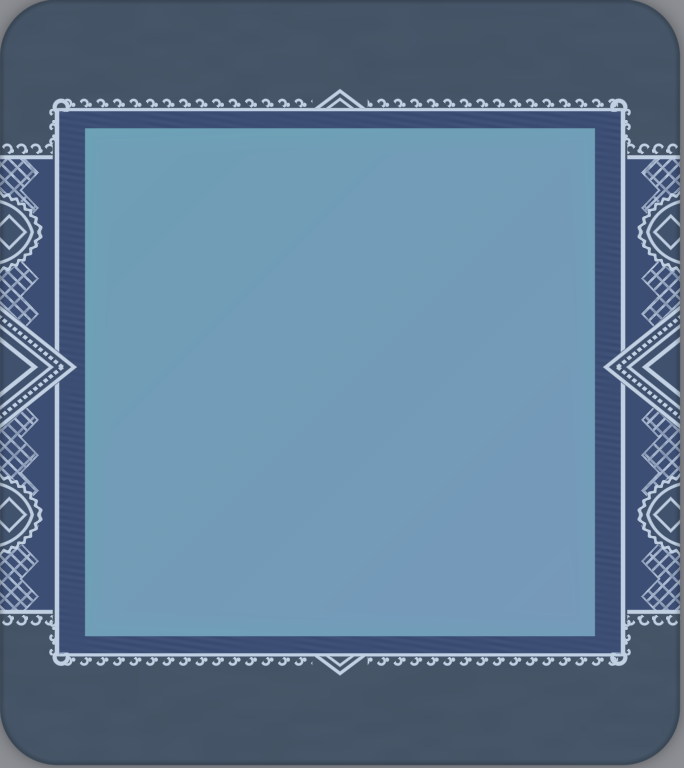
Write a Shadertoy shader that draws this background.

```glsl
// A slate card with a navy frame around a plain blue panel, edged by pale
// folk-style ornament. Mirrored distance functions give the frame, gables and
// side diamonds; repeated cells give the curls, beads and lattice.

const vec3 SLATE = vec3(0.27, 0.33, 0.40);
const vec3 NAVY = vec3(0.235, 0.305, 0.455);
const vec3 PANEL = vec3(0.45, 0.61, 0.72);
const vec3 CHALK = vec3(0.80, 0.86, 0.93);
const vec3 BACKDROP = vec3(0.55, 0.56, 0.58);
const float ASPECT = 0.8906;

float hash(vec2 p) {
    return fract(sin(dot(p, vec2(127.1, 311.7))) * 43758.5);
}

float noise(vec2 p) {
    vec2 i = floor(p), f = fract(p);
    f = f * f * (3.0 - 2.0 * f);
    return mix(mix(hash(i), hash(i + vec2(1, 0)), f.x),
               mix(hash(i + vec2(0, 1)), hash(i + vec2(1, 1)), f.x), f.y);
}

// Smooth coverage of a signed distance
float cover(float d) {
    float soft = max(0.0011, 0.7 / iResolution.y);
    return 1.0 - smoothstep(-soft, soft, d);
}

float stroke(float d, float halfWidth) {
    return cover(abs(d) - halfWidth);
}

float box(vec2 p, vec2 halfSize, float radius) {
    vec2 d = abs(p) - halfSize + radius;
    return length(max(d, 0.0)) + min(max(d.x, d.y), 0.0) - radius;
}

// Centred repeat of one coordinate
float cell(float x, float period) {
    return (fract(x / period) - 0.5) * period;
}

// Row of open curls: x runs along the row, y points outward
float curls(vec2 p, float period, float size) {
    vec2 c = vec2(cell(p.x, period), p.y - size);
    float hook = stroke(length(c) - size * 0.75, 0.0017) * cover(-c.x - c.y - size * 0.5);
    float tail = cover(length(c - vec2(period * 0.35, -size * 0.3)) - 0.0027);
    return max(hook, tail);
}

// Crossed diagonal threads
float lattice(vec2 p, float period) {
    float a = stroke(cell(p.x + p.y, period), 0.0024);
    float b = stroke(cell(p.x - p.y, period * 1.5), 0.0024);
    return max(a, b * 0.85);
}

// Ornament of a side strip: e is the distance from the card edge
vec3 sideStrip(vec3 base, float e, float y) {
    float my = abs(y - 0.0145) - 0.184;
    float inside = cover(abs(y) - 0.294) * cover(e - 0.071);
    vec3 col = mix(base, NAVY, inside);

    // Stepped lattice
    float steps = 0.027 + 0.022 * abs(cell(y, 0.046)) / 0.023;
    float edge = e - steps;
    float threads = max(lattice(vec2(e, y), 0.0165) * cover(edge), stroke(edge, 0.0017));
    threads *= 0.6 + 0.4 * noise(vec2(e, y) * 190.0);
    col = mix(col, CHALK, threads * inside * 0.85);

    // Rounded medallions holding a small diamond
    float ring = mix(length(vec2(e, my * 1.08)) - 0.054, (e + abs(my) - 0.058) * 0.75, 0.35);
    float angle = atan(my, e + 0.001);
    float gem = (abs(e - 0.012) + abs(my) - 0.021) * 0.7;
    col = mix(col, mix(NAVY, SLATE, 0.6), cover(ring) * inside);
    float lines = max(stroke(ring + 0.002 + 0.0018 * cos(angle * 26.0), 0.0023),
                      stroke(ring + 0.012, 0.0021));
    lines = max(lines, stroke(gem, 0.0018) * cover(ring + 0.014));
    return mix(col, CHALK, lines * inside * 0.9);
}

// Large nested diamond cut by the card edge
vec3 sideDiamond(vec3 base, float e, float y) {
    float d = (e * 0.8 + abs(y) - 0.081) * 0.78;
    vec3 col = mix(base, mix(NAVY, SLATE, 0.5), cover(d));
    float beads = stroke(d + 0.0125, 0.0024) * cover(abs(cell(e - abs(y), 0.012)) - 0.0038);
    float lines = max(stroke(d + 0.003, 0.0024), stroke(d + 0.0215, 0.0021));
    lines = max(lines, stroke(d + 0.035, 0.0028));
    return mix(col, CHALK, max(lines, beads) * 0.92);
}

void mainImage(out vec4 fragColor, in vec2 fragCoord) {
    vec2 p = fragCoord / iResolution.xy * vec2(ASPECT, 1.0);
    vec2 q = p - vec2(0.4427, 0.5023);
    vec2 m = abs(q);
    float e = 0.4427 - m.x;
    float sideY = p.y - 0.4993;

    // Card face and navy frame
    vec3 col = SLATE + 0.012 * (noise(p * vec2(25.0, 60.0)) - 0.5);
    col = sideStrip(col, e, sideY);
    float weave = 0.02 * sin((p.y + 0.15 * p.x) * 700.0) * noise(p * 40.0);
    col = mix(col, NAVY + weave, cover(box(q, vec2(0.369, 0.357), 0.008)));

    // Top and bottom gables
    float gable = (m.x * 0.75 + m.y - 0.383) * 0.8;
    float above = cover(0.356 - m.y);
    col = mix(col, SLATE, cover(gable) * above);
    float chalk = max(stroke(gable + 0.003, 0.0022), stroke(gable + 0.0115, 0.0018)) * above;

    // Frame lines, curls and corner knobs
    float clear = cover(0.036 - m.x);
    chalk = max(chalk, stroke(m.y - 0.355, 0.0021) * cover(m.x - 0.366));
    chalk = max(chalk, curls(vec2(q.x, m.y - 0.357), 0.0215, 0.006) * clear * cover(m.x - 0.362));
    chalk = max(chalk, stroke(m.x - 0.3685, 0.0029) * cover(m.y - 0.357));
    chalk = max(chalk, curls(vec2(m.y, m.x - 0.369), 0.019, 0.0045) * cover(abs(m.y - 0.33) - 0.026));
    chalk = max(chalk, stroke(length(m - vec2(0.363, 0.358)) - 0.0085, 0.0028) * cover(0.352 - m.y));

    // Side strip borders
    float beside = cover(0.374 - m.x);
    chalk = max(chalk, stroke(abs(sideY) - 0.296, 0.0026) * beside);
    chalk = max(chalk, curls(vec2(e, abs(sideY) - 0.299), 0.0185, 0.0075) * beside);
    col = mix(col, CHALK, chalk * 0.92);
    col = sideDiamond(col, e, p.y - 0.522);

    // Plain panel with a faint teal to violet drift
    float panel = box(q, vec2(0.332, 0.3307), 0.001);
    vec3 tint = PANEL + vec3(0.014, -0.010, 0.008) * (q.x - q.y) / 0.66;
    tint += vec3(-0.012, 0.012, 0.0) * smoothstep(-0.035, 0.0, panel);
    col = mix(col, tint, cover(panel));

    // Rounded card outline with a thin dark rim
    float card = box(q, vec2(0.4427, 0.4985), 0.075);
    col *= 1.0 - 0.18 * smoothstep(-0.008, 0.0, card);
    vec3 outside = BACKDROP * (1.0 - 0.2 * exp(-max(card, 0.0) * 110.0));
    fragColor = vec4(mix(outside, col, cover(card)), 1.0);
}
```
